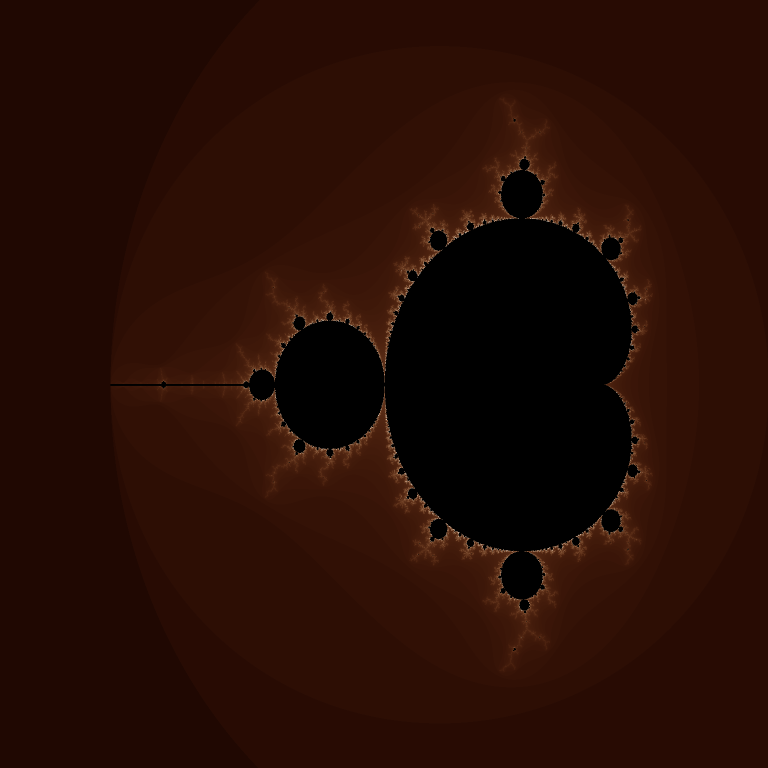
Give the GLSL for this background, as a Shadertoy shader.

```glsl
// Mandelbrot set in black with banded dark-rust escape contours and a glowing rim.

const int MAX_STEPS = 1000;
const int GRID = 2; // antialiasing samples per axis
const vec2 VIEW_MIN = vec2(-2.5, -1.5);
const vec2 VIEW_SIZE = vec2(3.5, 3.0);
const vec2 VIEW_SHIFT = vec2(-0.001, 0.001); // canvas units
const vec3 RUST_GAMMA = vec3(0.3, 0.5, 0.7);

vec2 complexSquare(vec2 z) {
    return vec2(z.x * z.x - z.y * z.y, 2.0 * z.x * z.y);
}

// Closed-form test for the main cardioid and the disc on its left
bool inMainBodies(vec2 c) {
    float x = c.x - 0.25;
    float q = x * x + c.y * c.y;
    bool cardioid = q * (q + x) < 0.25 * c.y * c.y;
    bool disc = length(c + vec2(1.0, 0.0)) < 0.25;
    return cardioid || disc;
}

// Steps until the orbit leaves radius 2; zero if it stays bounded
int escapeSteps(vec2 c) {
    if (inMainBodies(c)) return 0;
    vec2 z = vec2(0.0);
    for (int i = 1; i <= MAX_STEPS; i++) {
        z = complexSquare(z) + c;
        if (dot(z, z) > 4.0) return i;
    }
    return 0;
}

// Black through rust to pale cream as the escape takes longer
vec3 rustPalette(int steps) {
    float t = float(steps) / float(MAX_STEPS);
    return steps == 0 ? vec3(0.0) : pow(vec3(t), RUST_GAMMA);
}

// Thin filament of the set along the negative real axis
float needleMask(vec2 c) {
    float across = 1.0 - smoothstep(0.0025, 0.005, abs(c.y));
    float along = smoothstep(-2.004, -1.998, c.x) * step(c.x, -1.25);
    return across * along;
}

vec2 toPlane(vec2 pixel) {
    return VIEW_MIN + VIEW_SIZE * (pixel / iResolution.xy + VIEW_SHIFT);
}

void mainImage(out vec4 fragColor, in vec2 fragCoord) {
    // Average a grid of samples inside the pixel
    vec3 color = vec3(0.0);
    for (int j = 0; j < GRID; j++) {
        for (int i = 0; i < GRID; i++) {
            vec2 offset = (vec2(i, j) + 0.5) / float(GRID) - 0.5;
            color += rustPalette(escapeSteps(toPlane(fragCoord + offset)));
        }
    }
    color /= float(GRID * GRID);

    // Keep the sub-pixel filament visible
    color *= 1.0 - needleMask(toPlane(fragCoord));
    fragColor = vec4(color, 1.0);
}
```
